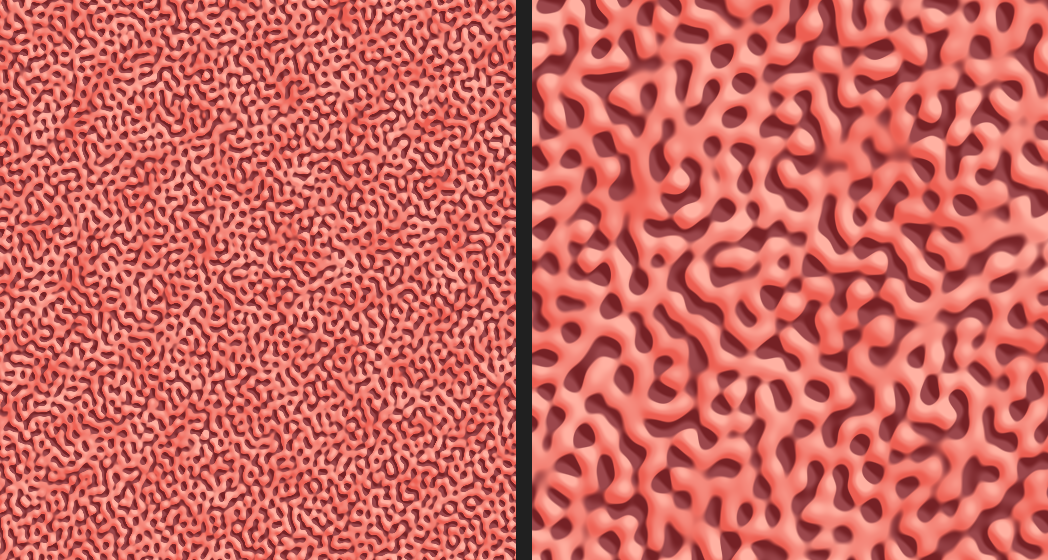
Left, the full canvas; right, a detail of the centre.
Give the GLSL for this texture, as a Shadertoy shader.

```glsl
const float TAU = 6.2831853;
const float GOLDEN_ANGLE = 2.3999632;
const int WAVES = 36;
const float RIDGE_FREQ = 51.0;            // ridges per canvas height
const float PATCH_FREQ = 9.0;             // broad tint patches per height
const vec2 STRETCH = vec2(1.06, 0.95);    // slightly upright ridges
const vec2 LIGHT_DIR = vec2(0.64, 0.77);
const float FLOOR_LEVEL = -0.70;
const float RIDGE_LEVEL = 0.0;

const vec3 SHADOW = vec3(0.46, 0.13, 0.145);
const vec3 PLUM = vec3(0.61, 0.28, 0.30);
const vec3 RED = vec3(0.93, 0.37, 0.32);
const vec3 CORAL = vec3(0.96, 0.53, 0.48);
const vec3 PINK = vec3(1.0, 0.69, 0.63);

float hash(float n) {
    return fract(sin(n * 12.9898) * 43758.547);
}

// Layered sines in many directions: height in x, slope in yz, unit variance
vec3 waveField(vec2 p, float freq, float seed) {
    vec3 sum = vec3(0.0);
    for (int i = 0; i < WAVES; i++) {
        float id = float(i) + seed;
        float angle = float(i) * GOLDEN_ANGLE + hash(id) * 0.3;
        float scale = mix(0.62, 1.38, hash(id + 57.3));
        vec2 dir = scale * vec2(cos(angle), sin(angle));
        float phase = TAU * (freq * dot(dir, p) + hash(id + 113.7));
        sum += vec3(cos(phase), -sin(phase) * dir);
    }
    return sum * sqrt(2.0 / float(WAVES));
}

void mainImage(out vec4 fragColor, in vec2 fragCoord) {
    vec2 p = fragCoord / iResolution.y;

    // Relief and its lighting
    vec3 relief = waveField(p * STRETCH, RIDGE_FREQ, 3.0);
    float height = relief.x;
    float facing = -1.4 * dot(relief.yz, LIGHT_DIR);
    float patches = waveField(p, PATCH_FREQ, 211.0).x;

    // Sunken floor, darkened on the shaded side of each ridge
    vec3 groove = mix(SHADOW, PLUM, smoothstep(-0.8, 0.8, facing));

    // Raised ridges, from red flank to pale crest
    float tone = 0.43 + 0.26 * facing + 0.15 * (height - 0.5) + 0.12 * patches;
    vec3 ridge = mix(RED, CORAL, smoothstep(0.0, 0.5, tone));
    ridge = mix(ridge, PINK, smoothstep(0.45, 0.95, tone));

    float raised = smoothstep(FLOOR_LEVEL, RIDGE_LEVEL, height);
    fragColor = vec4(mix(groove, ridge, raised), 1.0);
}
```
